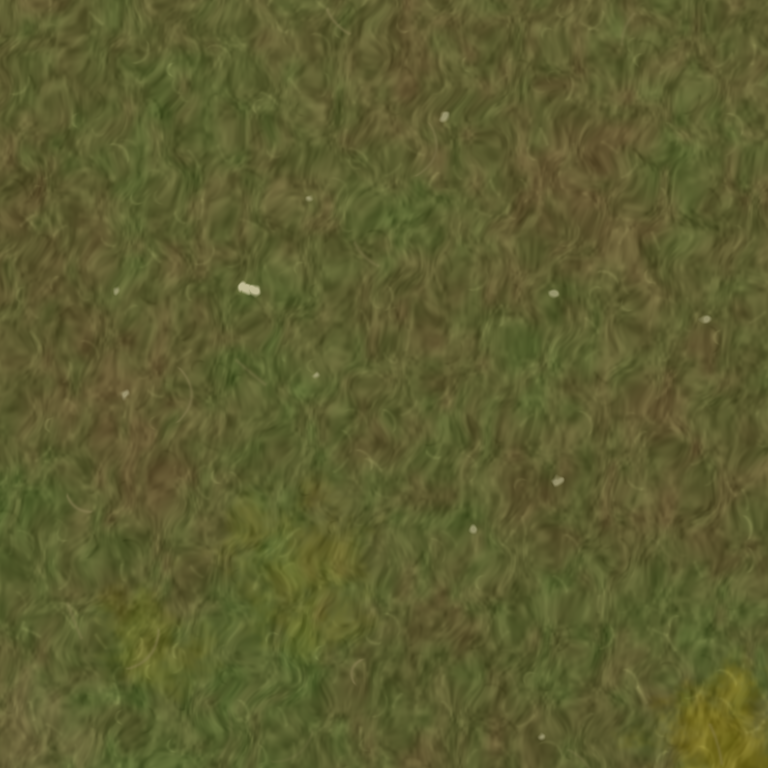
This texture is drawn by a Shadertoy shader. Its source:

```glsl
// Worn meadow turf: mottled green and dry brown grass with pale blades and specks.

const vec3 DRY_BROWN   = vec3(0.402, 0.352, 0.205);
const vec3 MOSS_GREEN  = vec3(0.325, 0.370, 0.175);
const vec3 GOLD        = vec3(0.520, 0.470, 0.100);
const vec3 STRAW       = vec3(0.550, 0.510, 0.340);
const vec3 PALE_PETAL  = vec3(0.760, 0.740, 0.590);

float hash(vec2 p) {
    vec3 q = fract(p.xyx * vec3(0.1031, 0.1030, 0.0973));
    q += dot(q, q.yzx + 33.33);
    return fract((q.x + q.y) * q.z);
}

vec2 hash2(vec2 p) {
    return vec2(hash(p + 17.3), hash(p + 71.9));
}

// Smooth value noise, centred on zero
float noise(vec2 p) {
    vec2 cell = floor(p), f = fract(p);
    vec2 u = f * f * (3.0 - 2.0 * f);
    float low  = mix(hash(cell), hash(cell + vec2(1, 0)), u.x);
    float high = mix(hash(cell + vec2(0, 1)), hash(cell + vec2(1, 1)), u.x);
    return mix(low, high, u.y) - 0.5;
}

float fbm(vec2 p) {
    float sum = 0.0, gain = 0.5;
    for (int i = 0; i < 4; i++) {
        sum += gain * noise(p);
        p = mat2(1.6, 1.2, -1.2, 1.6) * p + 9.7;
        gain *= 0.55;
    }
    return sum;
}

// Soft, slightly bent stroke; p is relative to its centre
float blade(vec2 p, float angle, float halfLength, float width, float bend) {
    float c = cos(angle), s = sin(angle);
    p = mat2(c, s, -s, c) * p;
    float along = p.y / halfLength;
    p.x += bend * halfLength * (along * along - 0.5);
    p.y = max(abs(p.y) - halfLength, 0.0);
    return exp(-dot(p, p) / (width * width));
}

// Scattered blades; positive values are light, negative ones shadowed
float bladeLayer(vec2 p, float cells, float share, float width, float seed) {
    vec2 home = floor(p * cells);
    float sum = 0.0;
    for (int y = -1; y <= 1; y++)
    for (int x = -1; x <= 1; x++) {
        vec2 id = home + vec2(x, y), key = id + seed;
        if (hash(key) > share) continue;
        vec2 shape = hash2(key + 5.1);
        vec2 centre = (id + hash2(key)) / cells;
        float angle = (shape.x - 0.55) * 2.2;
        float halfLength = mix(0.18, 0.45, shape.y) / cells;
        float tone = mix(-0.6, 1.0, hash(key + 8.7));
        sum += tone * blade(p - centre, angle, halfLength, width, shape.y - 0.5);
    }
    return sum;
}

// Sparse petals and seed heads
float speckLayer(vec2 p, float cells, float share) {
    vec2 id = floor(p * cells);
    vec2 centre = (id + 0.2 + 0.6 * hash2(id + 3.0)) / cells;
    float radius = mix(0.003, 0.0065, hash(id + 41.0));
    float present = step(hash(id + 29.0), share);
    return present * smoothstep(radius + 0.003, radius - 0.003, length(p - centre));
}

// Ragged round patch
float tuft(vec2 p, vec2 centre, float radius, float ragged) {
    return smoothstep(1.0, 0.1, length(p - centre) / radius + ragged);
}

void mainImage(out vec4 fragColor, in vec2 fragCoord) {
    vec2 p = fragCoord / iResolution.xy;

    // Bend the grain so its direction wanders
    vec2 sway = vec2(noise(p * 26.0 + 3.0), noise(p * 26.0 + 50.0));
    vec2 g = p + 0.022 * sway;
    g.x -= 0.12 * p.y;

    // Broad patches, greener toward the bottom
    float broad = fbm(p * 5.5 + 12.0);
    float mottle = noise(g * vec2(48.0, 34.0) + 7.0);
    float green = 0.53 + 1.5 * broad + 0.55 * mottle + 0.3 * (0.5 - p.y);
    vec3 col = mix(DRY_BROWN, MOSS_GREEN, clamp(green, 0.0, 1.15));

    // Golden tufts and one bare dry spot
    float ragged = 1.3 * fbm(p * 22.0 + 31.0);
    float gold = tuft(p, vec2(0.95, 0.02), 0.13, ragged)
               + 0.4 * tuft(p, vec2(0.39, 0.26), 0.13, ragged)
               + 0.4 * tuft(p, vec2(0.20, 0.17), 0.09, ragged);
    col = mix(col, GOLD, 0.65 * min(gold, 1.0));
    col = mix(col, STRAW, 0.3 * tuft(p, vec2(0.05, 0.06), 0.12, ragged));

    // Fine upright grain
    float grain = 0.075 * noise(g * vec2(62.0, 38.0))
                + 0.105 * noise(g * vec2(120.0, 68.0) + 20.0)
                + 0.065 * noise(g * vec2(215.0, 130.0) + 40.0);
    float light = grain + 0.05 * broad;
    col += light * vec3(1.0, 0.97, 0.72);

    // Short blades everywhere, a few long straw ones
    float turf = bladeLayer(p, 30.0, 0.75, 0.0028, 4.0);
    col += 0.065 * turf * vec3(1.0, 1.0, 0.75);
    float straw = max(bladeLayer(p, 13.0, 0.16, 0.0026, 90.0), 0.0);
    col = mix(col, STRAW, 0.5 * min(straw, 1.0));

    // Pale specks with one small cluster
    vec2 s = p + 0.006 * vec2(noise(p * 120.0), noise(p * 120.0 + 60.0));
    float specks = 0.6 * speckLayer(s, 9.0, 0.12);
    for (int i = 0; i < 3; i++) {
        vec2 centre = vec2(0.324, 0.622) + 0.02 * (hash2(vec2(i, 6)) - 0.5);
        specks = max(specks, smoothstep(0.010, 0.004, length(s - centre)));
    }
    col = mix(col, PALE_PETAL, specks);

    fragColor = vec4(clamp(col, 0.0, 1.0), 1.0);
}
```
